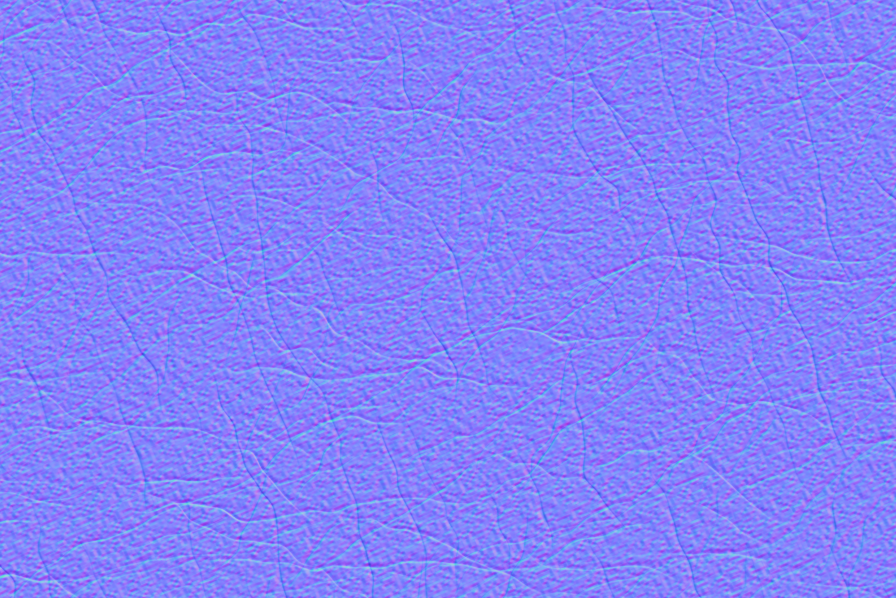
Give the GLSL for this texture map, as a Shadertoy shader.

```glsl
// Tangent-space normal map of creased leather. A height field sums several
// families of wandering, fading creases and a fine slanted grain; its slopes,
// taken by finite differences, become the normal and then the colour.

const float SLOPE_STEP = 0.0014;                   // sampling distance, canvas heights
const vec3 BASE_TINT = vec3(0.018, 0.014, -0.009); // slight overall tilt of the map

float hash(vec2 p) {
    vec3 q = fract(vec3(p.xyx) * 0.1031);
    q += dot(q, q.yzx + 33.33);
    return fract((q.x + q.y) * q.z);
}

float noise(vec2 p) {
    vec2 cell = floor(p);
    vec2 f = fract(p);
    f = f * f * (3.0 - 2.0 * f);
    float low = mix(hash(cell), hash(cell + vec2(1, 0)), f.x);
    float high = mix(hash(cell + vec2(0, 1)), hash(cell + vec2(1, 1)), f.x);
    return mix(low, high, f.y);
}

// Coordinates (along, across) for features whose normal points at the angle
vec2 alignTo(vec2 p, float angle) {
    vec2 n = vec2(cos(angle), sin(angle));
    return vec2(dot(p, vec2(n.y, -n.x)), dot(p, n));
}

// Groove with a steep near wall and a gentle far wall
float groove(float d, float width) {
    float x = d / (d < 0.0 ? width : 1.8 * width);
    return exp(-x * x);
}

// One family of roughly parallel creases, each with its own path and fading
float creases(vec2 p, float angle, float spacing, float width, float seed) {
    vec2 q = alignTo(p, angle);
    float row = floor(q.y / spacing);
    float sum = 0.0;
    for (float k = -1.0; k <= 1.0; k++) {
        float id = (row + k) * 17.0 + seed;
        float wander = 0.5 * (hash(vec2(id, seed)) - 0.5)
                     + 0.65 * (noise(vec2(q.x * 7.0, id + 3.0)) - 0.5)
                     + 0.20 * (noise(vec2(q.x * 25.0, id + 7.0)) - 0.5);
        float centre = (row + k + 0.5 + wander) * spacing;
        float strength = smoothstep(0.2, 0.85, noise(vec2(q.x * 6.5, id + 11.0)));
        sum += strength * groove(q.y - centre, width);
    }
    return sum;
}

// Fine pebbling, slightly stretched along a shallow slant
float grain(vec2 p) {
    float fine = noise(alignTo(p, 1.98) * vec2(150.0, 205.0) + 40.0);
    float coarse = noise(alignTo(p, 1.70) * vec2(75.0, 98.0) + 90.0);
    return 0.0019 * fine + 0.0013 * coarse;
}

float leatherHeight(vec2 p) {
    // Shared bending keeps the families from looking ruled
    vec2 bend = vec2(noise(p * 3.5 + 5.0), noise(p * 3.5 + 25.0)) - 0.5;
    vec2 q = p + 0.055 * bend;
    float depth = 0.00150 * creases(q, 1.60, 0.075, 0.0027, 1.0); // near level
    depth += 0.00140 * creases(q, 2.12, 0.062, 0.0027, 2.0);      // rising
    depth += 0.00110 * creases(q, 1.18, 0.100, 0.0026, 3.0);      // falling
    depth += 0.00115 * creases(q, 3.46, 0.072, 0.0025, 4.0);      // steep falling
    depth += 0.00105 * creases(q, 2.65, 0.080, 0.0025, 5.0);      // steep rising
    depth += 0.00080 * creases(q, 1.83, 0.055, 0.0024, 6.0);      // hairline
    return grain(p) - depth;
}

void mainImage(out vec4 fragColor, in vec2 fragCoord) {
    vec2 p = fragCoord / iResolution.y;

    // Slopes of the height field
    float h = leatherHeight(p);
    float dx = leatherHeight(p + vec2(SLOPE_STEP, 0.0)) - h;
    float dy = leatherHeight(p + vec2(0.0, SLOPE_STEP)) - h;

    // Pack the unit normal into colour
    vec3 normal = normalize(vec3(-dx, -dy, SLOPE_STEP));
    fragColor = vec4(0.5 + 0.5 * normal + BASE_TINT, 1.0);
}
```
